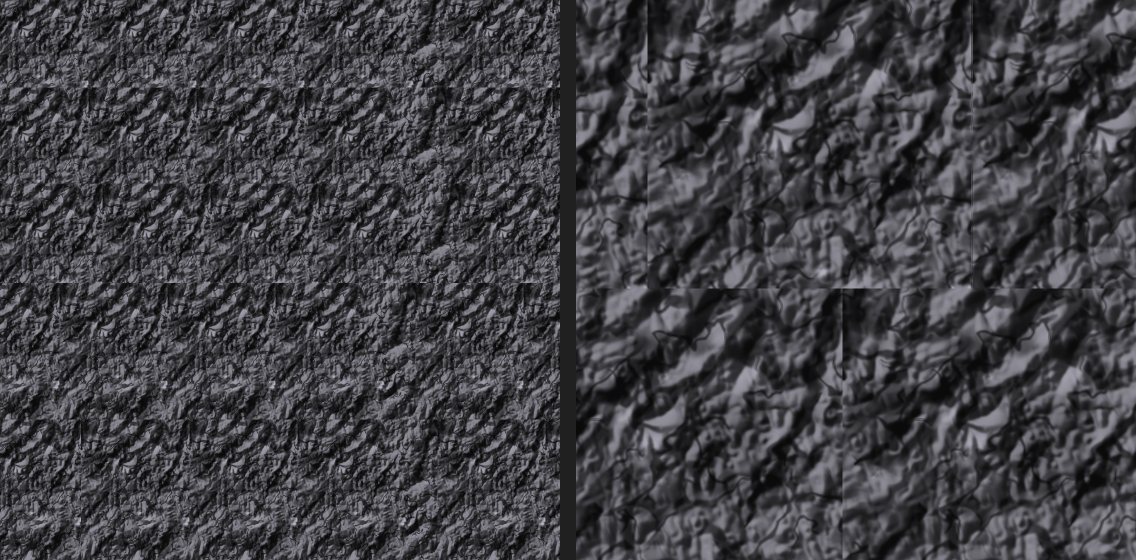
Left, the full canvas; right, a detail of the centre.
Give the GLSL for this texture, as a three.js fragment shader.

```glsl
varying vec2 vUv;

const float TILE_SIZE = 0.25;
const float CUT_WIDTH = 0.193;
const float SAMPLE_OFFSET = 0.0004;
const vec2 ALONG_GRAIN = vec2(0.68, 0.73);
const vec2 ACROSS_GRAIN = vec2(0.73, -0.68);
const vec3 SLATE_TINT = vec3(0.99, 0.98, 1.05);

float hash(vec2 p) {
  vec3 q = fract(p.xyx * 0.1031);
  q += dot(q, q.yzx + 33.33);
  return fract((q.x + q.y) * q.z);
}

// Rounding 0 gives flat angular facets, 1 gives smooth hills
float noise(vec2 p, float rounding) {
  vec2 i = floor(p);
  vec2 f = fract(p);
  f = mix(f, f * f * (3.0 - 2.0 * f), rounding);
  float low = mix(hash(i), hash(i + vec2(1.0, 0.0)), f.x);
  float high = mix(hash(i + vec2(0.0, 1.0)), hash(i + 1.0), f.x);
  return mix(low, high, f.y);
}

vec2 grain(vec2 p, float stretch) {
  return vec2(dot(p, ALONG_GRAIN) * stretch, dot(p, ACROSS_GRAIN));
}

vec2 ragged(vec2 p, float scale) {
  return vec2(noise(p * scale + 5.0, 0.3), noise(p * scale + 31.0, 0.3)) - 0.5;
}

// Ridged layers, each turned a little further than the last
float rockHeight(vec2 p) {
  float sum = 0.0;
  float frequency = 9.0;
  float stretch = 0.5;
  vec2 q = grain(p, 1.0);
  for (int i = 0; i < 4; i++) {
    vec2 cell = q * vec2(stretch, 1.0) * frequency + float(i) * 17.3 + 60.0;
    sum += abs(2.0 * noise(cell, 0.35) - 1.0) / frequency;
    q = vec2(0.92 * q.x - 0.39 * q.y, 0.39 * q.x + 0.92 * q.y);
    frequency *= 1.8;
    stretch += 0.13;
  }
  return sum;
}

// Thin broken fissures
float fissures(vec2 p, float scale, float width) {
  float line = abs(noise(p * scale + 70.0, 0.4) - 0.5);
  float gaps = smoothstep(0.3, 0.6, noise(p * scale * 0.7 + 23.0, 1.0));
  return gaps * (1.0 - smoothstep(width * 0.3, width, line));
}

// Tapered stroke between two points
float slash(vec2 p, vec2 a, vec2 b, float width) {
  vec2 ab = b - a;
  float t = clamp(dot(p - a, ab) / dot(ab, ab), 0.0, 1.0);
  float w = width * (0.25 + 2.8 * t * (1.0 - t));
  return 1.0 - smoothstep(w * 0.3, w, length(p - a - ab * t));
}

float block(vec2 p, vec2 center, vec2 halfSize, float blur) {
  vec2 d = abs(p - center) - halfSize;
  return 1.0 - smoothstep(-blur, blur, max(d.x, d.y));
}

float spot(vec2 p, vec2 center, vec2 radius) {
  return 1.0 - smoothstep(0.3, 1.0, length((p - center) / radius));
}

// Deep shadows shared by every tile
float crevices(vec2 p, float width) {
  float dark = slash(p, vec2(0.34, -0.17), vec2(0.04, -0.42), 0.026);
  dark = max(dark, 0.6 * slash(p, vec2(0.10, -0.18), vec2(0.37, -0.17), 0.014));
  dark = max(dark, slash(p, vec2(0.71, -0.25), vec2(0.53, -0.56), 0.024));
  dark = max(dark, slash(p, vec2(0.20, -0.52), vec2(0.04, -0.70), 0.028));
  dark = max(dark, slash(p, vec2(0.64, -0.80), vec2(0.46, -1.00), 0.030));
  dark = max(dark, slash(p, vec2(0.26, -0.78), vec2(0.08, -0.98), 0.026));
  // Broken edges where tiles meet
  dark = max(dark, slash(p, vec2(0.05, 0.06), vec2(0.00, -0.22), 0.040));
  return max(dark, slash(p, vec2(width, 0.04), vec2(width - 0.14, -0.42), 0.034));
}

// Pale and dark facets
float facets(vec2 p) {
  float tone = -0.06 * block(p, vec2(0.485, -0.40), vec2(0.115, 0.14), 0.006);
  tone += 0.06 * block(p, vec2(0.56, -0.17), vec2(0.07, 0.08), 0.03);
  tone += 0.13 * block(p, vec2(0.32, -0.42), vec2(0.025, 0.07), 0.018);
  tone += 0.12 * block(p, vec2(0.93, -0.44), vec2(0.022, 0.07), 0.018);
  tone += 0.06 * spot(p, vec2(0.52, -0.75), vec2(0.13, 0.10));
  tone += 0.28 * spot(p, vec2(0.41, -0.67), vec2(0.035, 0.022));
  float flecks = smoothstep(0.55, 0.75, noise(p * 48.0 + 9.0, 0.5));
  tone += 0.25 * flecks * spot(p, vec2(0.74, -0.77), vec2(0.08, 0.14));
  return tone + 0.10 * slash(p, vec2(0.36, -0.21), vec2(0.08, -0.45), 0.014);
}

float rockTone(vec2 p, float width) {
  vec2 lightStep = ACROSS_GRAIN * 0.005;
  float slope = 0.75 * (rockHeight(p + lightStep) - rockHeight(p - lightStep)) / 0.01;
  float tone = 0.345 + 0.25 * slope / sqrt(1.0 + slope * slope);
  vec2 rough = ragged(p, 16.0) * 0.03 + ragged(p, 47.0) * 0.025;
  tone += facets(p + rough * 0.6);
  float hollow = smoothstep(0.6, 0.8, noise(grain(p, 0.45) * 24.0 + 80.0, 0.5));
  tone *= 1.0 - 0.45 * hollow;
  float cracks = max(fissures(grain(p + rough, 0.4), 15.0, 0.07), fissures(p + rough, 23.0, 0.08));
  tone *= 1.0 - 0.6 * cracks;
  float depth = 0.55 + 0.45 * noise(p * 40.0 + 12.0, 0.5);
  tone *= 1.0 - 0.95 * depth * crevices(p + rough, width);
  return clamp(tone, 0.04, 0.7);
}

// Uneven rows hang from their top edge; one column keeps its full width
float wall(vec2 uv) {
  vec4 above = step(vec4(0.251, 0.495, 0.672, 0.844), vec4(uv.y));
  float rowTop = 0.251 + dot(above, vec4(0.244, 0.177, 0.172, 0.187));
  float wideStart = 0.531 + dot(above, vec4(-0.039, 0.077, -0.025, 0.0));
  float x = uv.x - wideStart;
  float isWide = step(0.0, x) * (1.0 - step(TILE_SIZE, x));
  float cutX = mod(x - TILE_SIZE * step(TILE_SIZE, x), CUT_WIDTH);
  vec2 local = vec2(mix(cutX, x, isWide), uv.y - rowTop) / TILE_SIZE;
  return rockTone(local, mix(CUT_WIDTH / TILE_SIZE, 1.0, isWide));
}

void main() {
  // Four samples soften the fine edges
  float tone = 0.0;
  for (int i = 0; i < 4; i++) {
    vec2 corner = vec2(mod(float(i), 2.0), floor(float(i) * 0.5)) * 2.0 - 1.0;
    tone += 0.25 * wall(vUv + corner * SAMPLE_OFFSET);
  }
  gl_FragColor = vec4(tone * SLATE_TINT, 1.0);
}
```
